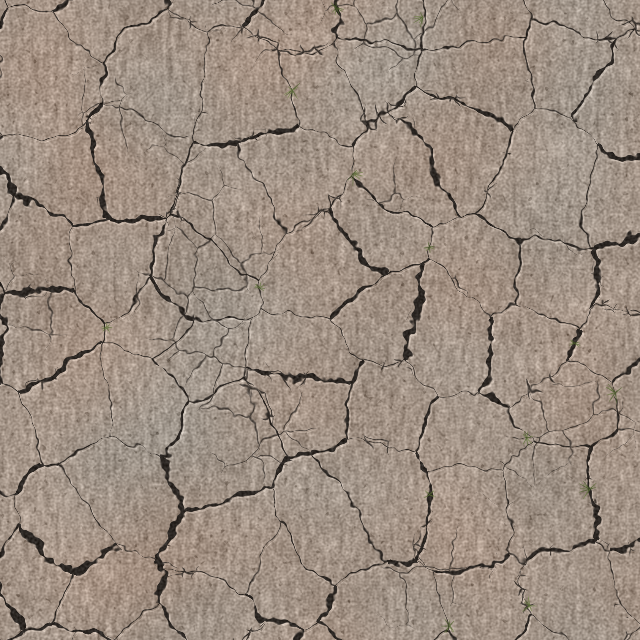
This texture is drawn by a Shadertoy shader. Its source:

```glsl
// Weathered, vertically brushed concrete broken into slabs by jagged cracks.
// Warped Voronoi edges give wide cracks, hairlines and rubble; gradient noise
// gives the grain, and a few grass tufts grow out of the joints.

const vec3 CONCRETE = vec3(0.64, 0.58, 0.53);
const vec3 WARM_TINT = vec3(0.030, -0.004, -0.018);
const vec3 CRACK_DARK = vec3(0.17, 0.15, 0.135);
const vec3 GRASS_DARK = vec3(0.22, 0.28, 0.12);
const vec3 GRASS_LIGHT = vec3(0.46, 0.54, 0.27);
const float SLABS = 7.5;          // slabs across the canvas
const float SHARDS = 14.0;        // cells of the hairline network
const float RUBBLE = 36.0;        // cells of the broken bits along cracks
const float HAIR_WIDTH = 0.0005;  // half widths, in canvas units
const float WIDE_WIDTH = 0.0042;
const float GRAIN = 0.14;
const float STREAKS = 0.10;
const float MOTTLE = 0.075;
const float RIM_LIGHT = 0.11;
const vec2 LIGHT_OFFSET = vec2(-0.0025, 0.0030);
const float TUFT_CHANCE = 0.26;

vec2 hash2(vec2 cell) {
    vec3 h = fract(cell.xyx * vec3(0.1031, 0.1030, 0.0973));
    h += dot(h, h.yzx + 33.33);
    return fract((h.xx + h.yz) * h.zy);
}

float cornerSlope(vec2 cell, vec2 f, vec2 corner) {
    return dot(hash2(cell + corner) * 2.0 - 1.0, f - corner);
}

float gradientNoise(vec2 p) {
    vec2 i = floor(p), f = p - i;
    vec2 u = f * f * f * (f * (f * 6.0 - 15.0) + 10.0);
    float low = mix(cornerSlope(i, f, vec2(0, 0)), cornerSlope(i, f, vec2(1, 0)), u.x);
    float high = mix(cornerSlope(i, f, vec2(0, 1)), cornerSlope(i, f, vec2(1, 1)), u.x);
    return 1.4 * mix(low, high, u.y);
}

vec2 noise2(vec2 p) {
    return vec2(gradientNoise(p), gradientNoise(p + 41.7));
}

// Bends straight cell edges into jagged fractures
vec2 warp(vec2 p) {
    return 0.030 * noise2(p * 7.0) + 0.011 * noise2(p * 26.0) + 0.0045 * noise2(p * 75.0);
}

vec2 seed(vec2 cell) {
    return cell + 0.08 + 0.84 * hash2(cell + 11.0);
}

// Distance to the nearest cell edge, and a random value for that edge
vec2 voronoi(vec2 p) {
    vec2 home = floor(p), nearId = home, nearVec = vec2(9.0);
    for (int y = -1; y <= 1; y++)
    for (int x = -1; x <= 1; x++) {
        vec2 id = home + vec2(x, y), v = seed(id) - p;
        if (dot(v, v) < dot(nearVec, nearVec)) { nearVec = v; nearId = id; }
    }
    float edge = 9.0;
    vec2 edgeId = home;
    for (int y = -2; y <= 2; y++)
    for (int x = -2; x <= 2; x++) {
        vec2 id = nearId + vec2(x, y), v = seed(id) - p, gap = v - nearVec;
        if (dot(gap, gap) < 0.0001) continue;
        float d = dot(0.5 * (v + nearVec), normalize(gap));
        if (d < edge) { edge = d; edgeId = nearId + id; }
    }
    return vec2(edge, hash2(edgeId + 71.0).y);
}

float stroke(float dist, float halfWidth, float pixel) {
    float soft = max(0.0012, 0.7 * pixel);
    return 1.0 - smoothstep(halfWidth - soft, halfWidth + soft, dist);
}

float crackCover(vec2 p, float pixel) {
    vec2 q = p + warp(p);
    float rough = gradientNoise(p * 42.0) + 0.7 * gradientNoise(p * 105.0);

    // Main joints, each with its own width
    vec2 joint = voronoi(q * SLABS);
    float dist = joint.x / SLABS;
    float width = mix(HAIR_WIDTH, WIDE_WIDTH, pow(joint.y, 2.5)) * (1.0 + 1.3 * rough);
    float cover = stroke(dist, width, pixel);

    // Hairlines that come and go across the slabs
    float worn = smoothstep(-0.05, 0.35, gradientNoise(p * 4.5 + 5.0));
    float hairWidth = mix(-0.003, 0.0009, worn) + 0.0008 * rough;
    cover = max(cover, 0.75 * stroke(voronoi(q * SHARDS + 7.3).x / SHARDS, hairWidth, pixel));

    // Rubble crumbling off the joints
    float crumble = (1.0 - smoothstep(0.005, 0.019, dist))
                  * smoothstep(0.0, 0.35, gradientNoise(p * 9.0 + 23.0));
    float bitWidth = mix(-0.003, 0.0013, crumble) + 0.0008 * rough;
    return max(cover, 0.85 * stroke(voronoi(q * RUBBLE + 3.1).x / RUBBLE, bitWidth, pixel));
}

// Grass blades fanned around points between neighbouring slabs: cover, shade
vec2 grass(vec2 p, float pixel) {
    vec2 home = floor((p + warp(p)) * SLABS), result = vec2(0.0);
    for (int y = -1; y <= 1; y++)
    for (int x = -2; x <= 1; x++) {
        vec2 id = home + vec2(x, y), pick = hash2(id + 133.0);
        if (pick.x > TUFT_CHANCE) continue;
        vec2 root = 0.5 * (seed(id) + seed(id + vec2(1, 0))) / SLABS;
        vec2 rel = p - root + warp(root);
        for (int b = 0; b < 8; b++) {
            vec2 r = hash2(id * 9.0 + float(b) * 3.7);
            float angle = 6.2832 * (r.x + float(b) / 8.0);
            vec2 blade = vec2(cos(angle), sin(angle)) * mix(0.005, 0.018, r.y * pick.y + 0.2);
            float t = clamp(dot(rel, blade) / dot(blade, blade), 0.0, 1.0);
            float c = stroke(length(rel - blade * t), 0.0011 * (1.0 - 0.8 * t), pixel);
            if (c > result.x) result = vec2(c, 0.6 * r.x + 0.4 * t);
        }
    }
    return result;
}

void mainImage(out vec4 fragColor, in vec2 fragCoord) {
    float pixel = 1.0 / iResolution.y;
    vec2 p = fragCoord * pixel;

    // Concrete surface: grain, brushed streaks, stains and pits
    float grain = gradientNoise(p * 235.0 + 0.37);
    float tone = GRAIN * grain + STREAKS * gradientNoise(p * vec2(130.0, 24.0))
               + MOTTLE * gradientNoise(p * 85.0) + 0.6 * MOTTLE * gradientNoise(p * 6.0 + 9.0);
    tone -= 0.13 * smoothstep(0.40, 0.70, gradientNoise(p * 120.0 + 61.0));
    vec3 color = CONCRETE + tone + WARM_TINT * gradientNoise(p * 5.0 + 31.0);

    // Dark cracks with a sunlit lip on the far side
    float cover = crackCover(p, pixel);
    float lip = max(crackCover(p + LIGHT_OFFSET, pixel) - cover, 0.0);
    color += RIM_LIGHT * lip;
    color = mix(color, CRACK_DARK + 0.10 * grain, cover);

    vec2 tuft = grass(p, pixel);
    color = mix(color, mix(GRASS_DARK, GRASS_LIGHT, tuft.y), 0.85 * tuft.x);
    fragColor = vec4(clamp(color, 0.0, 1.0), 1.0);
}
```
